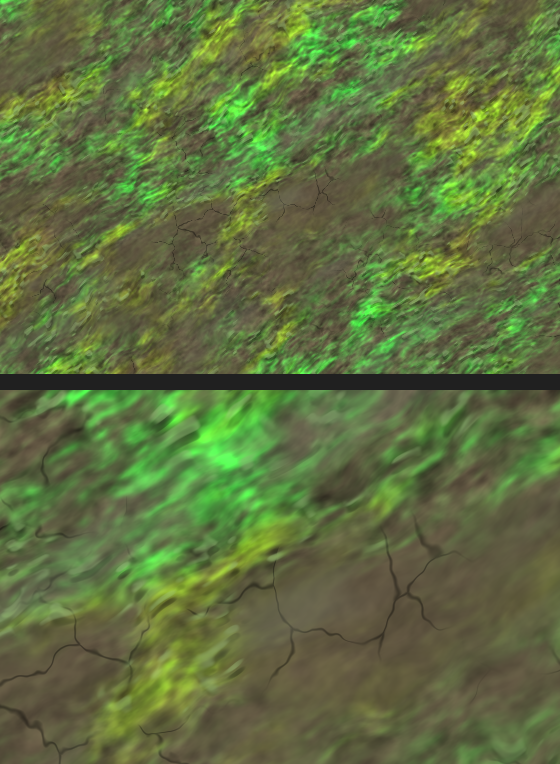
Top: the whole. Bottom: its middle third, enlarged.
Reproduce this texture procedurally as a WebGL 1 fragment shader.

```glsl
precision highp float;

uniform vec2 u_resolution;

#define FLOW_ANGLE 0.64
#define PATCH_SCALE vec2(3.1, 5.8)
#define STREAK_SCALE vec2(11.0, 29.0)
#define GRAIN_SCALE vec2(62.0, 150.0)
#define CRACK_SCALE 11.0
#define PATCH_GAIN 1.12
#define STREAK_GAIN 1.30
#define GRAIN_GAIN 0.36
#define GROWTH_BIAS 0.47

const vec3 EARTH = vec3(0.370, 0.325, 0.250);
const vec3 DARK_EARTH = vec3(0.27, 0.25, 0.20);
const vec3 FRESH_GREEN = vec3(0.29, 0.82, 0.27);
const vec3 OLIVE_YELLOW = vec3(0.56, 0.72, 0.19);
const vec3 RUST = vec3(0.46, 0.35, 0.14);
const vec3 MIST = vec3(0.46, 0.48, 0.40);
const vec3 GLINT = vec3(0.62, 0.76, 0.50);

float hash(vec2 p) {
  vec3 q = fract(vec3(p.xyx) * 0.1031);
  q += dot(q, q.yzx + 33.33);
  return fract((q.x + q.y) * q.z);
}

vec2 hash2(vec2 p) {
  return vec2(hash(p), hash(p + 71.7));
}

float noise(vec2 p) {
  vec2 cell = floor(p);
  vec2 f = fract(p);
  f = f * f * (3.0 - 2.0 * f);
  float low = mix(hash(cell), hash(cell + vec2(1.0, 0.0)), f.x);
  float high = mix(hash(cell + vec2(0.0, 1.0)), hash(cell + 1.0), f.x);
  return mix(low, high, f.y);
}

float fbm(vec2 p) {
  float sum = 0.0;
  float weight = 0.53;
  for (int i = 0; i < 4; i++) {
    sum += weight * noise(p);
    p = p * 2.03 + vec2(17.3, 9.1);
    weight *= 0.5;
  }
  return sum;
}

// Gap between the two nearest scattered points: zero along cell borders
float borderGap(vec2 p) {
  vec2 cell = floor(p);
  float nearest = 9.0;
  float second = 9.0;
  for (int y = -1; y <= 1; y++) {
    for (int x = -1; x <= 1; x++) {
      vec2 c = cell + vec2(float(x), float(y));
      float d = length(c + hash2(c) - p);
      second = min(second, max(nearest, d));
      nearest = min(nearest, d);
    }
  }
  return second - nearest;
}

void main() {
  vec2 p = gl_FragCoord.xy / u_resolution.y;

  // Flow coordinates: x runs along the streaks, y across them
  float c = cos(FLOW_ANGLE);
  float s = sin(FLOW_ANGLE);
  vec2 flow = vec2(c * p.x + s * p.y, c * p.y - s * p.x) + 20.0;
  vec2 bend = vec2(noise(p * 3.0 + 5.0), noise(p * 3.0 + 40.0)) - 0.5;
  flow += 0.06 * bend;
  vec2 ragged = flow + 0.012 * (vec2(noise(p * 26.0), noise(p * 26.0 + 60.0)) - 0.5);

  // Growth: broad patches broken up by fine slanted streaks
  float patches = fbm(flow * PATCH_SCALE) - 0.5;
  float streaks = fbm(ragged * STREAK_SCALE + 31.0) - 0.5;
  float grain = noise(ragged * GRAIN_SCALE) - 0.5;
  float rough = smoothstep(-0.22, 0.06, patches);
  float growth = GROWTH_BIAS + PATCH_GAIN * patches
               + (STREAK_GAIN * streaks + GRAIN_GAIN * grain) * mix(0.40, 1.10, rough);
  growth = clamp(growth, 0.0, 1.1);
  float cover = growth * growth;

  // Ground and leaf colours
  float tint = fbm(flow * vec2(3.6, 6.0) + 83.0) + 0.5 * streaks;
  vec3 leaf = mix(FRESH_GREEN, OLIVE_YELLOW, smoothstep(0.40, 0.70, tint));
  vec3 ground = mix(EARTH, RUST, 0.45 * smoothstep(0.54, 0.72, tint) * rough);
  vec3 color = mix(ground, leaf, cover);

  // Relief: shaded streaks and small shadows between leaves
  float relief = fbm(ragged * vec2(30.0, 72.0) + 11.0) - 0.5;
  float speckle = noise(p * 135.0 + 7.0) - 0.5;
  color *= 1.0 + (0.85 * relief + 0.22 * grain + 0.20 * speckle) * mix(0.35, 1.05, rough);
  float shade = smoothstep(0.55, 0.75, fbm(flow * vec2(6.0, 13.0) + 57.0));
  color = mix(color, DARK_EARTH, 0.4 * shade * (1.0 - cover));

  // Thin, faint branching cracks in the open ground
  vec2 crackPos = p * CRACK_SCALE + 0.9 * (vec2(fbm(p * 16.0), fbm(p * 16.0 + 25.0)) - 0.5);
  float crack = 1.0 - smoothstep(0.0, 0.05, borderGap(crackPos));
  crack *= smoothstep(0.54, 0.68, fbm(p * 6.0 + 13.0)) * (1.0 - smoothstep(0.1, 0.45, cover));
  color *= 1.0 - 0.36 * crack;

  // Short pale flecks on the leaves, each with a shadow below
  vec2 fleckPos = ragged * vec2(58.0, 120.0) + 47.0;
  float fleckArea = smoothstep(0.42, 0.60, fbm(flow * vec2(6.0, 9.0) + 95.0));
  fleckArea *= smoothstep(0.08, 0.28, cover);
  float fleck = smoothstep(0.66, 0.88, noise(fleckPos));
  float shadow = smoothstep(0.66, 0.88, noise(fleckPos + vec2(0.2, 0.9)));
  color *= 1.0 - 0.26 * shadow * fleckArea;
  color = mix(color, GLINT, 0.45 * fleck * fleckArea);

  // Soft mist drawn out along the flow
  float mist = smoothstep(0.54, 0.82, fbm(flow * vec2(3.5, 13.0) + 140.0));
  color = mix(color, MIST, 0.35 * mist);

  gl_FragColor = vec4(clamp(color, 0.0, 1.0), 1.0);
}
```
